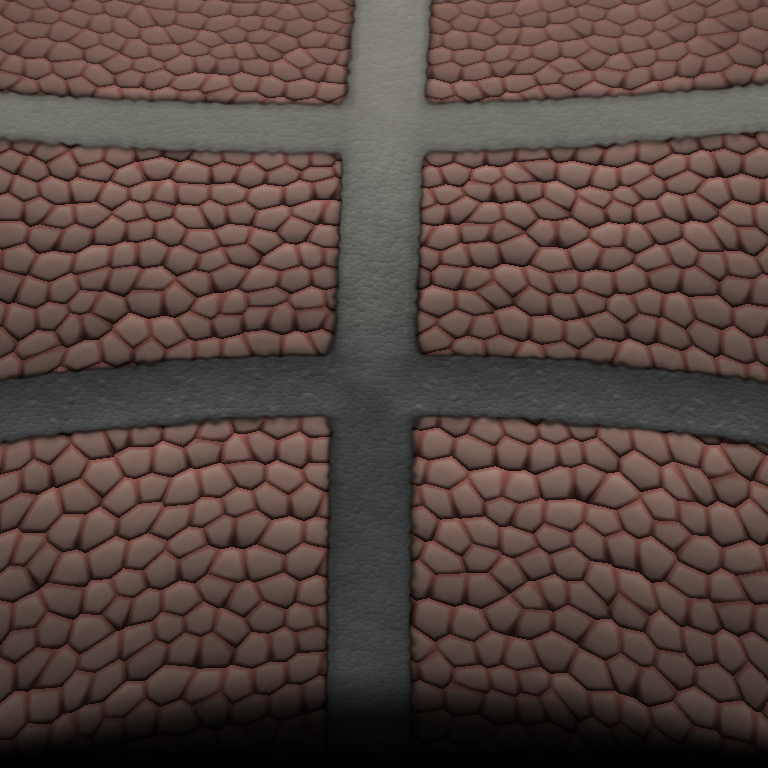
Reproduce this texture procedurally as a WebGL 2 fragment shader.

```glsl
#version 300 es
precision highp float;
// Pebbled brown leather panels divided by curved grey rubber grooves, fading to shadow below.
uniform vec2 u_resolution;
out vec4 fragColor;

const vec3 LEATHER_FACE = vec3(0.475, 0.382, 0.350);
const vec3 LEATHER_GAP = vec3(0.400, 0.245, 0.220);
const vec3 RUBBER_HAZE = vec3(0.465, 0.460, 0.430);
const vec3 RUBBER_DARK = vec3(0.215, 0.222, 0.220);

vec2 hash2(vec2 p) {
    vec3 q = fract(vec3(p.xyx) * vec3(0.1031, 0.1030, 0.0973));
    q += dot(q, q.yzx + 33.33);
    return fract((q.xx + q.yz) * q.zy);
}

// Staggered cellular noise: xy = offset from nearest centre, z = distance to cell border, w = cell id.
vec4 cells(vec2 p, float jitter) {
    vec2 base = floor(p), nearest = vec2(0.0);
    float first = 9.0, second = 9.0, id = 0.0;
    for (int j = -1; j <= 1; j++) {
        for (int i = -2; i <= 1; i++) {
            vec2 cell = base + vec2(i, j);
            vec2 rnd = hash2(cell + 40.0);
            vec2 centre = cell + 0.5 + vec2(0.5 * mod(cell.y, 2.0), 0.0) + jitter * (rnd - 0.5);
            vec2 offset = p - centre;
            float d = length(offset);
            if (d < first) {
                second = first;
                first = d;
                nearest = offset;
                id = rnd.x;
            } else {
                second = min(second, d);
            }
        }
    }
    return vec4(nearest, second - first, id);
}

float smoothMin(float a, float b, float k) {
    float h = max(k - abs(a - b), 0.0) / k;
    return min(a, b) - 0.25 * h * h * k;
}

float arc(float x, float middle, float height, float bend) {
    return height + bend * (x - middle) * (x - middle);
}

// Foreshortened surface coordinates: rows tighten and bow with height.
vec2 surface(vec2 uv) {
    float x = uv.x - 0.48;
    float y = uv.y + (0.148 - 0.72 * (uv.y - 0.5)) * x * x;
    return vec2(x * (22.5 + 7.0 * y * y * y), 27.0 * y + 7.5 * y * y * y * y);
}

vec3 leather(vec2 uv, float light) {
    vec2 p = surface(uv);
    p += 0.13 * vec2(sin(p.y * 1.3 + p.x * 0.4), sin(p.x * 1.1 - p.y * 0.3));
    vec4 c = cells(p, 0.56);
    float focus = 1.0 - 0.55 * smoothstep(0.78, 1.0, uv.y);
    float face = smoothstep(0.03, 0.32, c.z);
    float rim = smoothstep(0.0, 0.6, length(c.xy));
    float tilt = c.y * (0.2 + 0.35 * rim);
    float crease = (1.0 - smoothstep(0.0, 0.3, c.z)) * smoothstep(0.15, -0.45, c.y);
    vec3 color = mix(LEATHER_GAP, LEATHER_FACE, mix(0.6, face, focus));
    float shade = 1.0 + focus * (tilt - 0.38 * crease + 0.06 * (c.w - 0.5));
    float grain = hash2(floor(uv * 512.0)).x - 0.5;
    return color * light * shade + 0.012 * grain;
}

vec3 rubber(vec2 uv, float across, float lowerT, float inLower) {
    vec3 color = mix(RUBBER_DARK, RUBBER_HAZE, smoothstep(0.36, 0.95, uv.y));
    // Broad sheen across each groove
    color *= 1.0 + 0.10 * (1.0 - across * across) * (1.0 - inLower);
    color *= mix(1.0, 1.02 - 0.27 * lowerT, inLower);
    // Fine grain, sparse pits and soft scuffs
    float detail = mix(1.0, 0.35, smoothstep(0.6, 0.9, uv.y));
    vec4 fine = cells(uv * vec2(120.0, 190.0), 0.9);
    vec4 pits = cells(uv * vec2(48.0, 70.0) + 0.3 * sin(uv.yx * 90.0), 0.9);
    float pit = step(0.68, pits.w) * smoothstep(0.5, 0.1, length(pits.xy));
    float scuff = sin(uv.x * 43.0 + 2.0 * sin(uv.y * 37.0)) * sin(uv.y * 61.0 + uv.x * 19.0);
    float relief = 0.10 * (fine.w - 0.5) + 0.16 * fine.y + 0.04 * scuff;
    relief += pit * (0.8 * pits.y + 0.05) * (0.4 + 0.6 * inLower);
    return color * (1.0 + detail * relief);
}

void main() {
    vec2 uv = gl_FragCoord.xy / u_resolution;

    // Groove layout: one upright and two bowed crossings
    float uprightX = 0.481 + 0.031 * pow(uv.y, 2.5);
    float upperY = arc(uv.x, 0.44, 0.833, 0.088);
    float lowerY = arc(uv.x, 0.49, 0.499, -0.148);
    float ripple = 0.0012 * sin(uv.x * 190.0 + 2.0 * sin(uv.x * 71.0))
                 + 0.0012 * sin(uv.y * 210.0 + 2.0 * sin(uv.y * 83.0));
    float upright = abs(uv.x - uprightX) - mix(0.0545, 0.0505, uv.y);
    float upper = abs(uv.y - upperY) - 0.031;
    float lower = abs(uv.y - lowerY) - 0.040;
    float groove = smoothMin(smoothMin(upright, upper, 0.018), lower, 0.018) + ripple;

    // Light falls off down each panel
    float lowerLight = mix(0.62, 1.0, smoothstep(0.08, 0.44, uv.y));
    float upperLight = mix(0.82, 1.03, smoothstep(0.53, 0.78, uv.y));
    float light = mix(lowerLight, upperLight, step(lowerY, uv.y));
    light *= 1.0 - 0.10 * smoothstep(0.3, 0.55, abs(uv.x - 0.5));
    vec3 skin = leather(uv, light);
    skin *= 1.0 - 0.30 * smoothstep(0.012, 0.0, groove);

    // Rubber, with dark lips where it meets the leather
    float lowerT = clamp((uv.y - lowerY) / 0.040, -1.0, 1.0);
    float inLower = smoothstep(0.006, -0.012, lower) * smoothstep(-0.06, 0.015, upright);
    float across = clamp((uv.x - uprightX) / 0.052, -1.0, 1.0);
    vec3 band = rubber(uv, across, lowerT, inLower);
    float knot = length((uv - vec2(0.476, 0.474)) / vec2(0.05, 0.04));
    band *= 1.0 - 0.13 * smoothstep(1.1, 0.3, knot);
    band *= 1.0 - 0.18 * smoothstep(-0.014, 0.0, groove);
    vec3 color = mix(band, skin, smoothstep(-0.002, 0.002, groove));
    float lip = smoothstep(0.0045, 0.0, abs(groove - 0.001));
    color *= 1.0 - lip * mix(0.42, 0.22, smoothstep(0.55, 0.9, uv.y));

    // Curved shadow along the bottom
    float shadowY = arc(uv.x, 0.49, 0.110, -0.26);
    float lit = smoothstep(shadowY - 0.055, shadowY + 0.03, uv.y);
    color *= mix(0.13, 1.0, lit) * smoothstep(0.0, 0.055, uv.y);
    fragColor = vec4(color, 1.0);
}
```
